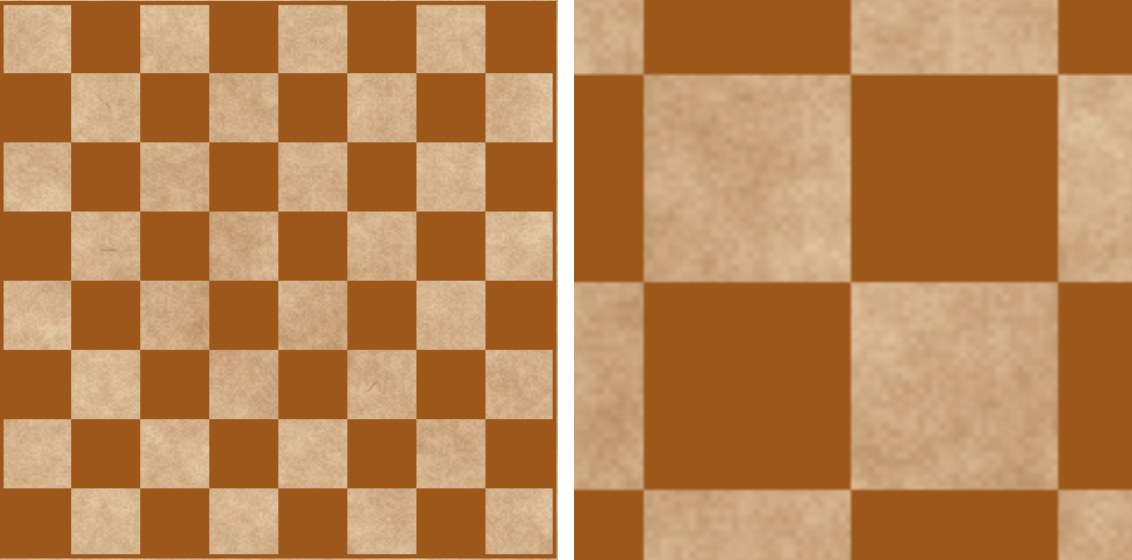
Left: the whole. Right: its middle third, enlarged.
Give the GLSL for this pattern, as a Shadertoy shader.

```glsl
// An eight by eight checkerboard: flat brown squares and a thin brown frame over
// mottled parchment. Two antialiased square waves are xored for the checks; the
// parchment is layered value noise with fine grain and a few scattered creases.

const vec3 BROWN = vec3(0.617, 0.340, 0.105);
const vec3 PAPER_DARK = vec3(0.70, 0.53, 0.36);
const vec3 PAPER_PALE = vec3(0.875, 0.76, 0.62);

const vec2 ORIGIN = vec2(0.0037, 0.0044);     // lower left corner of the grid
const vec2 PITCH = vec2(0.12376, 0.12357);    // size of one square
const vec2 INNER_MIN = vec2(0.0065, 0.0104);  // pale squares are trimmed to this
const vec2 INNER_MAX = vec2(0.9905, 0.9910);
const vec2 FRAME_MIN = vec2(-0.01, 0.0028);   // outer edge of the brown frame
const vec2 FRAME_MAX = vec2(0.9972, 0.9982);
const float SEAM = 0.0022;                    // softness of the square edges

const float PAPER_TONE = 0.71;
const float BLOTCH = 0.62;
const float MOTTLE = 0.50;
const float GRAIN = 0.30;
const float CENTRE_SHADE = 0.16;
const float CREASE_SHARE = 0.18;
const float CREASE_DEPTH = 0.55;

float hash(vec2 p) {
    return fract(sin(dot(p, vec2(127.1, 311.7))) * 43758.545);
}

float valueNoise(vec2 p) {
    vec2 i = floor(p), f = fract(p);
    f = f * f * (3.0 - 2.0 * f);
    return mix(mix(hash(i), hash(i + vec2(1, 0)), f.x),
               mix(hash(i + vec2(0, 1)), hash(i + vec2(1, 1)), f.x), f.y);
}

float fbm(vec2 p) {
    float sum = 0.0, weight = 0.5;
    for (int k = 0; k < 4; k++) {
        sum += weight * valueNoise(p);
        p = mat2(1.6, 1.2, -1.2, 1.6) * p + 17.3;
        weight *= 0.5;
    }
    return sum / 0.9375;
}

// Coverage of a box, with edges softened over the given width
float boxMask(vec2 p, vec2 lo, vec2 hi, vec2 soft) {
    vec2 m = clamp(0.5 + min(p - lo, hi - p) / soft, 0.0, 1.0);
    return m.x * m.y;
}

// Coverage of the pale squares, those with an odd sum of column and row
float checkMask(vec2 grid, vec2 soft) {
    vec2 wave = abs(mod(grid - 0.5, 2.0) - 1.0) - 0.5;
    vec2 even = clamp(0.5 + wave / soft, 0.0, 1.0);
    return even.x + even.y - 2.0 * even.x * even.y;
}

// Short bent wrinkle in a random few of the squares
float crease(vec2 grid) {
    vec2 cell = floor(grid);
    float present = step(hash(cell + 4.7), CREASE_SHARE);
    vec2 centre = 0.3 + 0.4 * vec2(hash(cell + 9.1), hash(cell + 23.5));
    float angle = 2.4 * hash(cell + 31.9) - 1.2;
    float c = cos(angle), s = sin(angle);
    vec2 q = mat2(c, -s, s, c) * (fract(grid) - centre);
    float away = abs(q.y - 0.035 * sin(q.x * 19.0));
    float stroke = 1.0 - smoothstep(0.0, 0.035, away);
    float taper = 1.0 - smoothstep(0.03, 0.17, abs(q.x));
    return present * stroke * taper * (0.4 + 0.6 * valueNoise(grid * 22.0));
}

vec3 parchment(vec2 uv, vec2 grid) {
    float tone = PAPER_TONE;
    tone += BLOTCH * (fbm(uv * 10.0) - 0.5);
    tone += MOTTLE * (fbm(uv * vec2(48.0, 56.0) + 5.0) - 0.5);
    tone += GRAIN * (valueNoise(uv * 235.0) - 0.5);
    tone += CENTRE_SHADE * (smoothstep(0.08, 0.6, distance(uv, vec2(0.55, 0.52))) - 0.5);
    tone -= CREASE_DEPTH * crease(grid);
    return mix(PAPER_DARK, PAPER_PALE, clamp(tone, 0.0, 1.1));
}

void mainImage(out vec4 fragColor, in vec2 fragCoord) {
    vec2 uv = fragCoord / iResolution.xy;
    vec2 pixel = 1.0 / iResolution.xy;
    vec2 soft = max(vec2(SEAM), pixel);
    vec2 grid = (uv - ORIGIN) / PITCH;

    // Parchment shows through the pale squares and past the frame
    float squares = checkMask(grid, soft / PITCH) * boxMask(uv, INNER_MIN, INNER_MAX, soft);
    float outside = 1.0 - boxMask(uv, FRAME_MIN, FRAME_MAX, pixel);
    vec3 colour = mix(BROWN, parchment(uv, grid), max(squares, outside));

    fragColor = vec4(colour, 1.0);
}
```
